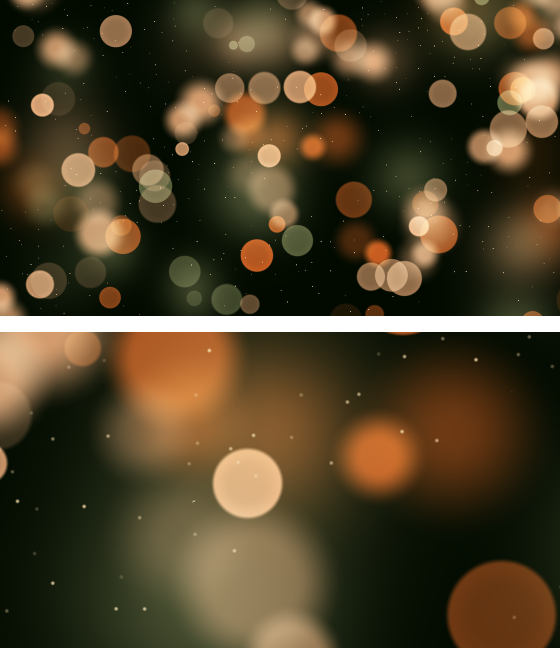
Top: the whole. Bottom: its middle third, enlarged.
This background is drawn by a Shadertoy shader. Its source:

```glsl
// Warm bokeh lights, blurred and sharp, with fine dust over a dark green ground.

float hash(float n) { return fract(sin(n * 12.9898) * 43758.5453); }

float hash2(vec2 p) { return fract(sin(dot(p, vec2(12.9898, 78.233))) * 43758.5453); }

// Low-discrepancy scatter with jitter, reaching slightly past the borders.
vec2 scatter(float id, float seed, float aspect) {
    vec2 jitter = vec2(hash(id + seed), hash(id + seed + 37.3)) * 0.4;
    vec2 p = fract(id * vec2(0.7549, 0.5698) + jitter + hash(seed));
    return p * vec2(aspect + 0.1, 1.1) - 0.05;
}

// Olive, orange or peach light.
vec3 lightTint(float h, float oliveShare) {
    vec3 olive = vec3(0.50, 0.51, 0.34);
    vec3 orange = vec3(0.93, 0.40, 0.15);
    vec3 peach = vec3(1.0, 0.71, 0.51);
    vec3 warm = mix(orange, peach, step(oliveShare + (1.0 - oliveShare) * 0.4, h));
    return mix(olive, warm, step(oliveShare, h));
}

vec3 screenBlend(vec3 base, vec3 light) {
    return 1.0 - (1.0 - base) * (1.0 - light);
}

// Disc with a soft border; softness is a fraction of the radius.
float disc(float d, float radius, float softness) {
    return 1.0 - smoothstep(radius * (1.0 - softness), radius * (1.0 + softness), d);
}

// Tiny dust grain, at most one per grid cell, gathered in loose clouds.
float dust(vec2 uv) {
    vec2 cell = floor(uv * 26.0);
    vec2 offset = 0.1 + 0.8 * vec2(hash2(cell + 3.1), hash2(cell + 8.7));
    float d = length(uv - (cell + offset) / 26.0);
    float cloud = 0.5 + 0.5 * sin(uv.x * 7.0 + 2.0 * sin(uv.y * 6.0)) * sin(uv.y * 8.0 + 1.0);
    float brightness = step(1.0 - 0.6 * cloud, hash2(cell)) * mix(0.2, 1.0, hash2(cell + 5.4));
    return brightness * (1.0 - smoothstep(0.0004, 0.003, d));
}

void mainImage(out vec4 fragColor, in vec2 fragCoord) {
    vec2 uv = fragCoord / iResolution.y;
    float aspect = iResolution.x / iResolution.y;
    vec3 color = vec3(0.008, 0.04, 0.0);

    // Wide haze
    for (float i = 0.0; i < 28.0; i++) {
        float d = length(uv - scatter(i, 11.0, aspect));
        float radius = mix(0.07, 0.14, hash(i + 120.5));
        float strength = mix(0.1, 0.45, hash(i + 151.2));
        float glow = exp(-d * d / (radius * radius));
        color = screenBlend(color, lightTint(hash(i + 183.7), 0.55) * glow * strength);
    }

    // Out-of-focus lights, each with a blurred neighbour that makes a clump
    for (float i = 0.0; i < 50.0; i++) {
        float host = floor(i * 0.5);
        float angle = 6.2832 * hash(i + 523.4);
        vec2 shift = vec2(cos(angle), sin(angle)) * mix(0.02, 0.09, hash(i + 541.7));
        float d = length(uv - scatter(host, 251.0, aspect) - shift);
        float radius = mix(0.035, 0.07, hash(i + 310.4));
        float softness = mix(0.3, 0.9, hash(i + 362.1));
        float strength = mix(0.2, 0.9, hash(i + 415.8));
        float glow = disc(d, radius, softness);
        color = screenBlend(color, lightTint(hash(host + 473.6), 0.2) * glow * strength);
    }

    // Sharp discs, a little brighter toward the rim
    for (float i = 0.0; i < 66.0; i++) {
        float d = length(uv - scatter(i, 607.0, aspect));
        float size = hash(i + 671.3);
        float radius = mix(0.014, 0.06, sqrt(size));
        float strength = mix(0.14, 1.0, hash(i + 742.9)) * mix(1.0, 0.75, size);
        float rim = mix(0.9, 1.0, smoothstep(0.5, 1.0, d / radius));
        float softness = 0.002 / radius + 0.05 * hash(i + 811.5);
        vec3 tint = lightTint(hash(i + 877.2), 0.14);
        color = screenBlend(color, tint * disc(d, radius, softness) * rim * strength);
    }

    color = screenBlend(color, vec3(1.0, 0.88, 0.68) * dust(uv) * 0.8);
    fragColor = vec4(color, 1.0);
}
```
